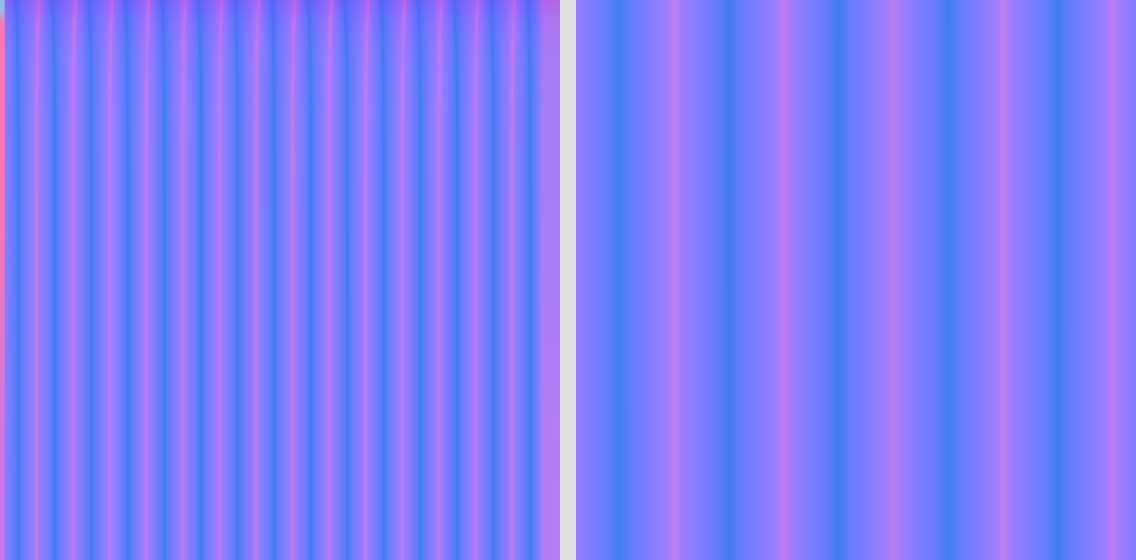
Left, the full canvas; right, a detail of the centre.
This texture map is drawn by a three.js fragment shader. Its source:

```glsl
// Normal map of vertical corrugated ribs with a rolled top and folded side edges.
#define RIBS 15.316        // rib pitches across the canvas
#define TOP_FADE 0.045     // height of the green falloff at the top
#define TOP_BEND 0.075     // height over which ribs bend near the top
#define BEND 0.08          // sideways bend, in rib pitches
#define CREST_WIDTH 0.09   // sharpness of the pink crest
#define VALLEY_WIDTH 0.10  // sharpness of the blue valley
#define EDGE_WIDTH 0.0085  // folded strip on the left
#define EDGE_PINK vec3(1.0, 0.46, 0.68)
#define EDGE_LILAC vec3(0.78, 0.47, 0.91)
#define CORNER_BLUE vec3(0.58, 0.75, 0.91)

varying vec2 vUv;

// Rounded cusp: 1 at zero distance, falling off exponentially.
float cusp(float dist, float width) {
  float soft = 0.35 * width;
  return exp((soft - sqrt(dist * dist + soft * soft)) / width);
}

// Distance from crest (0) to valley (1) within one rib.
float ribPosition(float phase, float bend) {
  float cell = fract(phase - bend);
  float valley = 0.5 - 2.0 * bend;
  return cell < valley ? cell / valley : (1.0 - cell) / (1.0 - valley);
}

// Sideways slope of the rib, encoded as the red channel.
float ribSlope(float d, float top) {
  float crest = 0.10 * cusp(d, CREST_WIDTH);
  float valley = 0.085 * cusp(1.0 - d, VALLEY_WIDTH) * (1.0 - 0.6 * top);
  return 0.64 - 0.31 * d + crest - valley + 0.03 * top * d;
}

void main() {
  float depth = 1.0 - vUv.y;
  float top = exp(-depth / TOP_BEND);
  float phase = vUv.x * RIBS;

  // Ribs
  float red = ribSlope(ribPosition(phase, BEND * top), top);

  // Flat border on the right
  float flatRed = mix(0.645, 0.70, smoothstep(0.2, 0.85, depth)) + 0.06 * top;
  float border = smoothstep(14.65, 14.95, phase);
  red = mix(red, flatRed, border);

  // Rebuild a unit normal, tilted at the rolled top
  float green = 0.49 - 0.10 * exp(-depth / TOP_FADE);
  vec2 slope = 2.0 * vec2(red, green) - 1.0;
  float blue = 0.5 + 0.5 * sqrt(max(0.0, 1.0 - dot(slope, slope)));
  vec3 color = vec3(red, green, blue);
  color.b -= 0.05 * border * top;

  // Folded strip on the left, with its pale corner
  vec3 edge = mix(EDGE_PINK, EDGE_LILAC, smoothstep(0.25, 0.95, depth));
  edge = mix(CORNER_BLUE, edge, smoothstep(0.01, 0.05, depth));
  float strip = 1.0 - smoothstep(EDGE_WIDTH - 0.002, EDGE_WIDTH + 0.002, vUv.x);
  float lead = 1.0 - smoothstep(EDGE_WIDTH, 0.025, vUv.x);
  color.r = mix(color.r, min(color.r, 0.52), lead);
  gl_FragColor = vec4(mix(color, edge, strip), 1.0);
}
```
